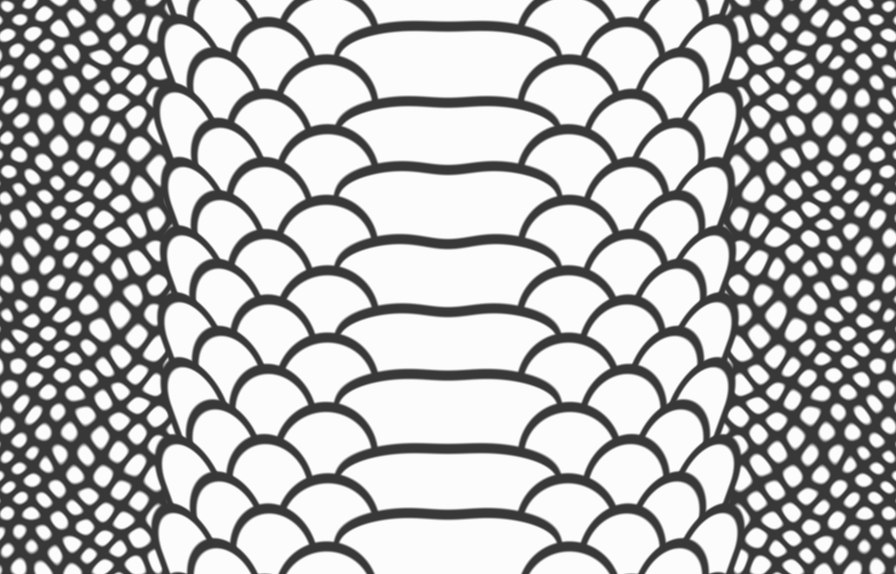
This pattern is drawn by a Shadertoy shader. Its source:

```glsl
// Mirrored snake skin: wide belly plates, overlapping arched scales beside them,
// and a net of small diamond scales on the flanks. Arches are painted from top to
// bottom so lower ones overlap; the flanks are cellular noise on a skewed lattice.

const vec3 PAPER = vec3(0.99);
const vec3 INK = vec3(0.22);
const float SOFTNESS = 0.003;      // edge blur, in canvas heights
const float ROW_PITCH = 0.1211;    // distance between belly plates
const float FIRST_TOP = 0.951;     // top edge of plate 0
const int LAST_COLUMN = 4;         // outermost column of arched scales
const vec2 PLATE_SIZE = vec2(0.196, 0.072);
const vec2 ARCH_SIZE = vec2(0.0855, 0.085);
const float ARCH_START = 0.211;    // centre of the first arch column
const float SIDE_START = 0.508;
const float SIDE_PITCH = 0.0605;
const float SIDE_JITTER = 0.36;
const float SIDE_LINE = 0.0054;    // half width of the net lines
const float SIDE_ROUNDING = 250.0;

vec2 hash2(vec2 cell) {
    vec2 q = vec2(dot(cell, vec2(127.1, 311.7)), dot(cell, vec2(269.5, 183.3)));
    return fract(sin(q) * 43758.5453) * 2.0 - 1.0;
}

float fill(float d, float soft) {
    return 1.0 - smoothstep(-soft, soft, d);
}

// Skewed lattice step to canvas units
vec2 toCanvas(vec2 step2, float density) {
    return vec2((step2.x - step2.y) / density, 0.5 * (step2.x + step2.y) * SIDE_PITCH);
}

// Rounded cell border distance of the flank net
float sideNet(vec2 p) {
    float t = p.x - SIDE_START;
    float density = 28.9 + 74.0 * t;
    float column = t * (28.9 + 37.0 * t);
    float row = p.y / SIDE_PITCH + 0.16 * sin(p.x * 31.0 + p.y * 9.0)
              + 0.10 * sin(p.y * 23.0 - p.x * 13.0);
    vec2 grid = vec2(row + 0.5 * column, row - 0.5 * column);
    vec2 base = floor(grid);

    vec2 nearest = vec2(0.0);
    float best = 1e3;
    for (int y = -1; y <= 1; y++)
    for (int x = -1; x <= 1; x++) {
        vec2 cell = base + vec2(x, y);
        vec2 v = toCanvas(cell + 0.5 + 0.5 * SIDE_JITTER * hash2(cell) - grid, density);
        if (dot(v, v) < best) { best = dot(v, v); nearest = v; }
    }
    float sum = 0.0;
    for (int y = -2; y <= 2; y++)
    for (int x = -2; x <= 2; x++) {
        vec2 cell = base + vec2(x, y);
        vec2 v = toCanvas(cell + 0.5 + 0.5 * SIDE_JITTER * hash2(cell) - grid, density);
        vec2 gap = v - nearest;
        if (dot(gap, gap) > 1e-7)
            sum += exp(-SIDE_ROUNDING * dot(0.5 * (v + nearest), normalize(gap)));
    }
    return -log(max(sum, 1e-9)) / SIDE_ROUNDING;
}

// Superellipse dome with straight sides below; returns distance and upward slant
vec2 dome(vec2 p, vec2 size, float power) {
    vec2 q = vec2(abs(p.x), max(p.y + size.y, 0.0)) / size + 1e-4;
    vec2 qp = pow(q, vec2(power));
    float level = pow(qp.x + qp.y, 1.0 / power);
    vec2 slope = qp / q / size * pow(level, 1.0 - power);
    float steep = max(length(slope), 1e-3);
    return vec2((level - 1.0) / steep, slope.y / steep);
}

void mainImage(out vec4 fragColor, in vec2 fragCoord) {
    vec2 p = (fragCoord - vec2(0.5 * iResolution.x, 0.0)) / iResolution.y;
    p.x = abs(p.x);
    float soft = max(SOFTNESS, 0.8 / iResolution.y);

    // Flank net lies underneath
    float ink = fill(sideNet(p) - SIDE_LINE, soft);

    // Half rows alternate: plate and even columns, then odd columns
    for (int j = -4; j <= 17; j++)
    for (int c = j & 1; c <= LAST_COLUMN; c += 2) {
        float top = FIRST_TOP - float(j) * 0.5 * ROW_PITCH + 0.004 * float(c);
        vec2 shape;
        float halfLine;
        if (c == 0) {
            float k = float(j >> 1);
            top -= 0.0014 + 0.005 * cos(2.513 * (k - 1.0));
            float dip = (0.009 - 0.005 * cos(1.05 * k)) * exp(-p.x * p.x * 260.0);
            shape = dome(vec2(p.x, p.y - top - 0.004 + dip), PLATE_SIZE, 2.6);
            halfLine = mix(0.0042, 0.0088, shape.y * shape.y);
        } else {
            float t = float(c - 1);
            vec2 wobble = hash2(vec2(j, c)) * 0.0022 * float(c);
            vec2 q = p - vec2(ARCH_START + t * (0.113 - 0.0085 * t), top) - wobble;
            q.x -= 0.12 * t * q.y;   // outer scales lean away from the belly
            vec2 size = ARCH_SIZE * pow(vec2(0.83, 0.96), vec2(t));
            shape = dome(q, size, 2.0);
            halfLine = mix(0.0055, 0.0088, shape.y * shape.y);
        }
        float cover = fill(shape.x - halfLine, soft);
        float stroke = fill(-shape.x - halfLine, soft);
        ink = mix(ink, stroke, cover);
    }

    fragColor = vec4(mix(PAPER, INK, ink), 1.0);
}
```
